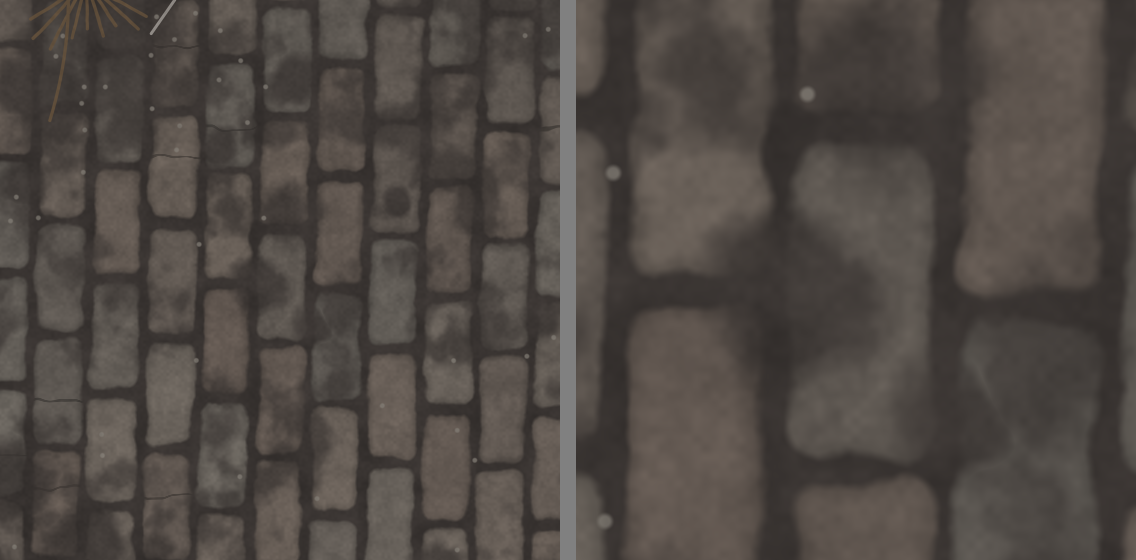
Left, the full canvas; right, a detail of the centre.
Reproduce this texture procedurally as a Shadertoy shader.

```glsl
// Worn stone setts standing upright in slightly leaning, half-staggered columns.
// Each sett is a noise-eroded rounded box; soil stains, mottling, hairline cracks,
// pale specks and a tuft of dry twigs are layered over it.

#define PITCH vec2(0.0993, 0.202)   // spacing of setts across and up
#define ORIGIN vec2(0.0547, 0.310)  // a joint crossing at the left
#define LEAN 0.022                  // sideways drift of columns with height
#define DROP 0.005                  // fall of the courses per column
#define JOINT 0.0145                // width of the joints
#define CORNER 0.017                // corner radius of a sett
#define SOFT 0.0038                 // softness of the sett edges
#define EROSION 0.016               // raggedness of the sett edges
#define GRAIN 0.13                  // strength of the fine grain
#define SOIL vec3(0.222, 0.202, 0.192)
#define STONE_DARK vec3(0.365, 0.345, 0.325)
#define STONE_LIGHT vec3(0.425, 0.407, 0.380)

float hash(vec2 p) {
    return fract(sin(dot(p, vec2(127.1, 311.7))) * 43758.5453);
}

float noise(vec2 p) {
    vec2 i = floor(p), f = fract(p);
    f = f * f * (3.0 - 2.0 * f);
    return mix(mix(hash(i), hash(i + vec2(1, 0)), f.x),
               mix(hash(i + vec2(0, 1)), hash(i + vec2(1, 1)), f.x), f.y);
}

float fbm(vec2 p) {
    float sum = 0.0, amp = 0.533;
    for (int i = 0; i < 4; i++) {
        sum += amp * noise(p);
        p = mat2(1.6, 1.2, -1.2, 1.6) * p + 17.3;
        amp *= 0.5;
    }
    return sum;
}

float roundedBox(vec2 p, vec2 halfSize, float radius) {
    vec2 q = abs(p) - halfSize + radius;
    return length(max(q, 0.0)) + min(max(q.x, q.y), 0.0) - radius;
}

float segment(vec2 p, vec2 a, vec2 b) {
    vec2 ab = b - a;
    return length(p - a - ab * clamp(dot(p - a, ab) / dot(ab, ab), 0.0, 1.0));
}

float stroke(float dist, float width) {
    return 1.0 - smoothstep(0.4 * width, width, dist);
}

// Soil cover: large stains (centre, radius) with ragged rims, plus loose patches
float soilCover(vec2 p) {
    const vec3 stains[12] = vec3[12](
        vec3(0.20, 0.98, 0.15), vec3(0.09, 0.83, 0.09), vec3(0.04, 0.68, 0.05),
        vec3(0.51, 0.62, 0.06), vec3(0.46, 0.49, 0.05), vec3(0.56, 0.41, 0.04),
        vec3(0.04, 0.14, 0.08), vec3(0.15, 0.04, 0.08), vec3(0.97, 0.43, 0.04),
        vec3(0.52, 0.86, 0.05), vec3(0.39, 0.73, 0.04), vec3(0.71, 0.64, 0.03));
    float ragged = 1.1 * (fbm(p * 17.0) - 0.5), cover = 0.0;
    for (int i = 0; i < 12; i++) {
        float r = length(p - stains[i].xy) / stains[i].z + ragged;
        cover = max(cover, 1.0 - smoothstep(0.55, 1.25, r));
    }
    float patches = smoothstep(0.54, 0.80, fbm(p * 13.0 + 5.0) + 0.13 * p.y);
    return max(0.9 * cover, 0.75 * patches);
}

void mainImage(out vec4 fragColor, in vec2 fragCoord) {
    vec2 p = fragCoord / iResolution.xy;

    // Column and sett addressing
    vec2 q = p + 0.009 * (vec2(fbm(p * 12.0), fbm(p * 12.0 + 31.0)) - 0.5);
    vec2 grid = q - ORIGIN;
    grid.x = (grid.x - LEAN * (q.y - 0.35)) / PITCH.x + 1.0;
    float column = floor(grid.x);
    grid.y += DROP * column + 0.006 * (hash(vec2(column, 3.0)) - 0.5);
    grid.y = grid.y / PITCH.y - 0.5 * mod(column, 2.0);
    vec2 id = floor(grid);
    vec2 local = (fract(grid) - 0.5) * PITCH;
    float tone = hash(id + 2.7), warmth = hash(id + 9.1);

    // Sett outline
    vec2 halfSize = 0.5 * (PITCH - JOINT) - 0.002 * vec2(warmth, tone);
    float d = roundedBox(local, halfSize, CORNER) + EROSION * (fbm(p * 26.0) - 0.5);
    float face = 1.0 - smoothstep(-SOFT, SOFT, d);

    // Sett surface: own tone, warm tint, mottling, darker rim, some cracked across
    vec3 stone = mix(STONE_DARK, STONE_LIGHT, 0.25 + 0.75 * tone);
    stone *= mix(vec3(1.0), vec3(1.03, 0.97, 0.95), warmth);
    stone *= 1.0 + 0.22 * (fbm(p * 32.0 + 8.0) - 0.5) - 0.09 * p.y;
    stone *= 1.0 - 0.13 * smoothstep(-0.014, 0.0, d);
    float crackY = 0.06 * (warmth - 0.5) + 0.012 * (noise(p * 45.0) - 0.5);
    stone *= 1.0 - 0.28 * step(0.74, hash(id + 5.3)) * stroke(abs(local.y - crackY), 0.003);

    // Soil in the joints and over the setts
    vec3 soil = SOIL * (1.0 + 0.35 * (fbm(p * 24.0 + 3.0) - 0.5));
    vec3 color = mix(soil, stone, face * (1.0 - 0.9 * soilCover(p)));

    // Scattered pale specks, denser near the upper left
    vec2 cell = floor(p * 24.0);
    vec2 center = 0.25 + 0.5 * vec2(hash(cell + 0.4), hash(cell + 7.6));
    float chance = 0.03 + 0.22 * smoothstep(0.45, 0.1, length(p - vec2(0.15, 0.85)));
    float speck = stroke(length(fract(p * 24.0) - center) / 24.0, 0.006);
    color = mix(color, vec3(0.50, 0.48, 0.45), 0.75 * speck * step(hash(cell), chance));

    // Dry stem, fanned twigs and one pale straw at the top edge
    float t = clamp((1.0 - p.y) / 0.215, 0.0, 1.0);
    float twigs = length(vec2(p.x - 0.122 + 0.033 * t * t, max(0.785 - p.y, 0.0)));
    for (int i = 0; i < 9; i++) {
        float k = float(i), angle = -2.6 + 0.26 * k;
        float reach = 0.06 + 0.06 * hash(vec2(k, 4.0));
        vec2 root = vec2(0.125 + 0.008 * k, 1.01);
        twigs = min(twigs, segment(q, root, root + reach * vec2(cos(angle), sin(angle))));
    }
    color = mix(color, vec3(0.40, 0.32, 0.23), 0.8 * stroke(twigs, 0.0042));
    float straw = segment(p, vec2(0.312, 1.0), vec2(0.270, 0.940));
    color = mix(color, vec3(0.56, 0.54, 0.52), stroke(straw, 0.0038));

    // Fine grain
    color *= 1.0 + GRAIN * (0.6 * noise(p * 190.0) + 0.4 * noise(p * 95.0) - 0.5);
    fragColor = vec4(color, 1.0);
}
```
